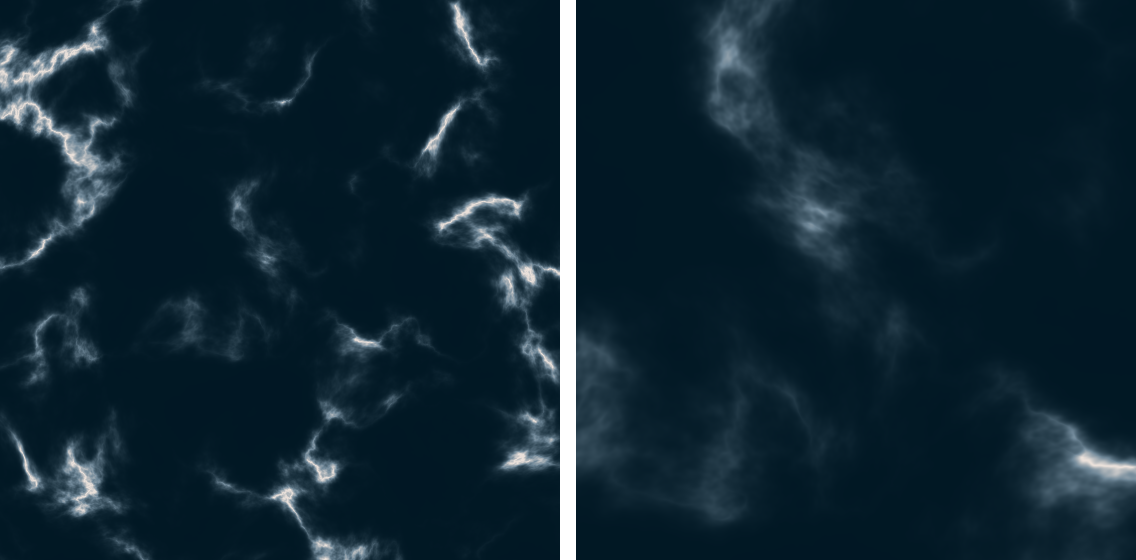
Left: the whole. Right: its middle third, enlarged.
This texture is drawn by a Shadertoy shader. Its source:

```glsl
// Glowing, broken filaments drifting over a deep blue-black ground.
// Bright creases lie on the zero contours of fractal gradient noise; a second
// fractal field dims them, so that the threads fade out and break apart.

const float VEIN_SCALE   = 4.0;    // noise cells across the canvas
const float VEIN_FALLOFF = 14.0;   // how fast the glow fades off a crease
const float VEIN_SOFTEN  = 0.006;  // rounding of the crease tip
const float FADE_SCALE   = 4.3;
const float FADE_DEPTH   = 8.0;    // how strongly threads are dimmed
const float FADE_OFFSET  = 0.275;  // higher leaves fewer bright threads
const float WARP_SCALE   = 5.0;
const float WARP_AMOUNT  = 0.06;
const int   OCTAVES      = 7;
const float MID_LEVEL    = 0.44;   // glow at which MIST is reached

const vec3 GROUND = vec3(0.003, 0.092, 0.140);
const vec3 MIST   = vec3(0.440, 0.535, 0.600);
const vec3 CORE   = vec3(1.000, 0.940, 0.900);

// Unit gradient direction for a lattice point.
vec2 latticeGradient(vec2 cell, uint seed) {
    uvec2 q = uvec2(ivec2(cell));
    uint h = q.x * 1597u + q.y * 51749u + seed * 7919u;
    h = (h ^ (h >> 16)) * 73244475u;
    h = (h ^ (h >> 16)) * 73244475u;
    h ^= h >> 16;
    float angle = float(h & 65535u) / 65536.0 * 6.28319;
    return vec2(cos(angle), sin(angle));
}

float gradientNoise(vec2 p, uint seed) {
    vec2 cell = floor(p);
    vec2 f = p - cell;
    vec2 w = f * f * f * (f * (f * 6.0 - 15.0) + 10.0);
    vec2 e = vec2(1.0, 0.0);
    float a = dot(latticeGradient(cell, seed), f);
    float b = dot(latticeGradient(cell + e.xy, seed), f - e.xy);
    float c = dot(latticeGradient(cell + e.yx, seed), f - e.yx);
    float d = dot(latticeGradient(cell + e.xx, seed), f - e.xx);
    return mix(mix(a, b, w.x), mix(c, d, w.x), w.y);
}

// Octaves are turned and shifted so their lattices never line up.
float fractalNoise(vec2 p, uint seed) {
    const mat2 TURN_AND_DOUBLE = mat2(1.6, 1.2, -1.2, 1.6);
    float sum = 0.0;
    float amplitude = 1.0;
    for (int i = 0; i < OCTAVES; i++) {
        sum += amplitude * gradientNoise(p, seed + uint(i));
        p = TURN_AND_DOUBLE * p + vec2(3.7, 8.3);
        amplitude *= 0.5;
    }
    return sum;
}

vec3 glowColour(float glow) {
    vec3 low = mix(GROUND, MIST, glow / MID_LEVEL);
    vec3 high = mix(MIST, CORE, (glow - MID_LEVEL) / (1.0 - MID_LEVEL));
    return glow < MID_LEVEL ? low : high;
}

void mainImage(out vec4 fragColor, in vec2 fragCoord) {
    vec2 uv = fragCoord / iResolution.y;

    // Gentle bending draws the wisps out into streaks.
    vec2 bend = vec2(gradientNoise(uv * WARP_SCALE + 1.3, 101u),
                     gradientNoise(uv * WARP_SCALE + 6.8, 131u));
    vec2 p = uv + WARP_AMOUNT * bend;

    // Distance from the crease plus local dimming sets the glow.
    float vein = fractalNoise(p * VEIN_SCALE + 2.4, 11u);
    float crease = sqrt(vein * vein + VEIN_SOFTEN * VEIN_SOFTEN);
    float fade = max(fractalNoise(p * FADE_SCALE + 9.1, 53u) + FADE_OFFSET, 0.0);
    float glow = exp(-VEIN_FALLOFF * crease - FADE_DEPTH * fade);

    fragColor = vec4(glowColour(glow), 1.0);
}
```
